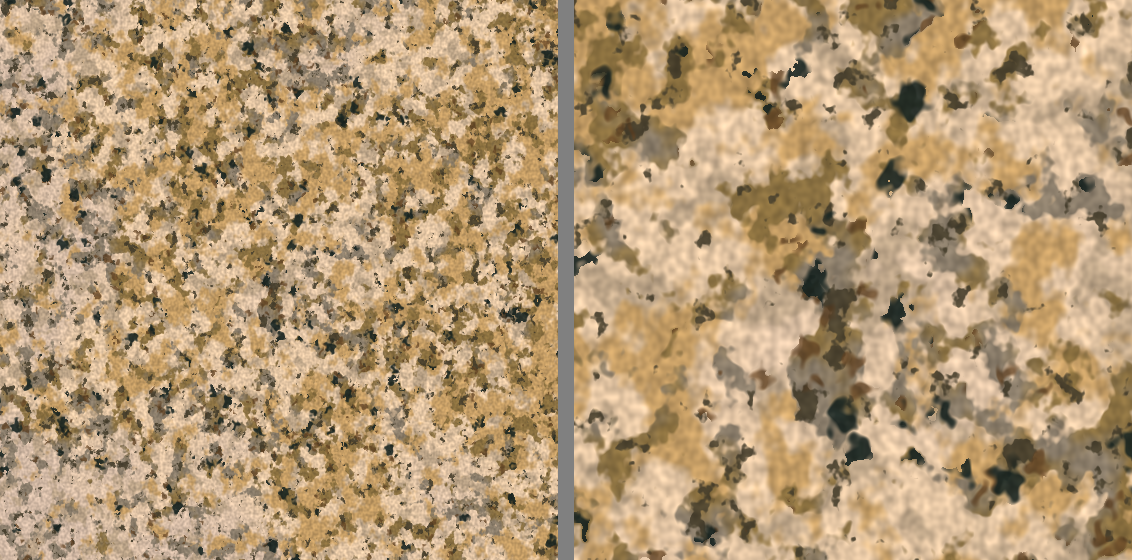
Left, the full canvas; right, a detail of the centre.
Reproduce this texture procedurally as a WebGL 1 fragment shader.

```glsl
precision highp float;
// Speckled yellow granite: cream feldspar with ochre stains, grey and olive
// mineral blotches, and clustered dark flecks. Thresholded gradient noise
// forms the blotches; jittered cells place the compact flecks.
uniform vec2 u_resolution;

const vec3 CREAM = vec3(0.90, 0.78, 0.645);
const vec3 PINK_GREY = vec3(0.83, 0.73, 0.65);
const vec3 TAN = vec3(0.71, 0.62, 0.51);
const vec3 OCHRE = vec3(0.76, 0.60, 0.37);
const vec3 OLIVE = vec3(0.53, 0.43, 0.24);
const vec3 GREY = vec3(0.53, 0.48, 0.41);
const vec3 DARK = vec3(0.27, 0.24, 0.17);
const vec3 RUST = vec3(0.37, 0.25, 0.13);
const vec3 TEAL_BLACK = vec3(0.08, 0.13, 0.12);

vec2 hash2(vec2 p) {
  vec3 q = fract(p.xyx * vec3(0.1031, 0.1030, 0.0973));
  q += dot(q, q.yzx + 33.33);
  return fract((q.xx + q.yz) * q.zy);
}

float cornerSlope(vec2 cell, vec2 offset) {
  float angle = 6.2832 * hash2(cell).x;
  return dot(vec2(cos(angle), sin(angle)), offset);
}

float gradientNoise(vec2 p) {
  vec2 i = floor(p);
  vec2 f = p - i;
  vec2 w = f * f * f * (f * (f * 6.0 - 15.0) + 10.0);
  vec2 e = vec2(1.0, 0.0);
  float low = mix(cornerSlope(i, f), cornerSlope(i + e, f - e), w.x);
  float high = mix(cornerSlope(i + e.yx, f - e.yx), cornerSlope(i + 1.0, f - 1.0), w.x);
  return mix(low, high, w.y);
}

// Rotated octaves keep the grain free of grid directions.
float fbm(vec2 p, float gain) {
  float sum = 0.0;
  float amplitude = 1.0;
  for (int i = 0; i < 4; i++) {
    sum += amplitude * gradientNoise(p);
    p = mat2(1.6, 1.2, -1.2, 1.6) * p + 17.3;
    amplitude *= gain;
  }
  return sum;
}

// Coverage of rounded flecks; density is the chance that a cell holds one.
float flecks(vec2 p, float density, float softness) {
  vec2 home = floor(p);
  float cover = 0.0;
  for (int y = -1; y <= 1; y++) {
    for (int x = -1; x <= 1; x++) {
      vec2 cell = home + vec2(float(x), float(y));
      vec2 traits = hash2(cell + 71.0);
      float radius = mix(0.16, 0.42, traits.y);
      float d = length(p - cell - hash2(cell)) - radius;
      float present = step(traits.x, density);
      cover = max(cover, present * (1.0 - smoothstep(-softness, softness, d)));
    }
  }
  return cover;
}

// Cream ground, cooler at the left and stained where it is warm.
vec3 feldspar(vec2 p, float warmth) {
  vec3 color = mix(PINK_GREY, CREAM, smoothstep(-0.35, 0.05, warmth));
  color = mix(color, TAN, 0.85 * smoothstep(0.05, 0.38, fbm(p * 22.0 + 40.0, 0.6)));
  float stain = fbm(p * 19.0 + 90.0, 0.6) + 0.8 * warmth;
  return mix(color, OCHRE, 0.9 * smoothstep(-0.02, 0.36, stain));
}

void main() {
  vec2 uv = gl_FragCoord.xy / u_resolution;
  vec2 p = gl_FragCoord.xy / u_resolution.y * vec2(1.0, 0.88) + 3.0;
  float warmth = 0.55 * fbm(p * 3.5, 0.5) + 0.45 * (uv.x - 0.42) + 0.12 * (uv.y - 0.5);
  float cluster = fbm(p * 7.0 + 25.0, 0.5);

  // Ground and translucent mineral blotches
  vec3 color = feldspar(p, warmth);
  float blotch = fbm(p * 30.0 + 130.0, 0.6) + 0.35 * cluster;
  float hue = 0.7 * fbm(p * 15.0 + 60.0, 0.6) + warmth;
  vec3 mineral = mix(GREY, OLIVE, smoothstep(-0.22, 0.18, hue));
  color = mix(color, mineral, 0.95 * smoothstep(0.03, 0.27, blotch));

  // Dark grains inside the blotches
  float darkness = fbm(p * 50.0 + 210.0, 0.6) + 0.45 * blotch;
  color = mix(color, DARK, 0.9 * smoothstep(0.38, 0.60, darkness));

  // Rusty and near-black flecks with ragged outlines
  vec2 ragged = vec2(gradientNoise(p * 110.0), gradientNoise(p * 110.0 + 50.0));
  float crowd = smoothstep(-0.25, 0.55, 0.6 * cluster + 0.6 * blotch);
  float rust = flecks(p * 72.0 + ragged * 0.7, 0.26 * crowd, 0.15);
  float black = flecks(p * 42.0 + ragged * 0.5 + 300.0, 0.30 * crowd, 0.12);
  color = mix(color, RUST, 0.75 * rust);
  color = mix(color, TEAL_BLACK, 0.88 * black);

  // Fine crystalline grain
  float grain = 0.14 * gradientNoise(p * 95.0) + 0.20 * gradientNoise(p * 210.0 + 9.0);
  gl_FragColor = vec4(clamp(color * (1.0 + grain), 0.0, 1.0), 1.0);
}
```
